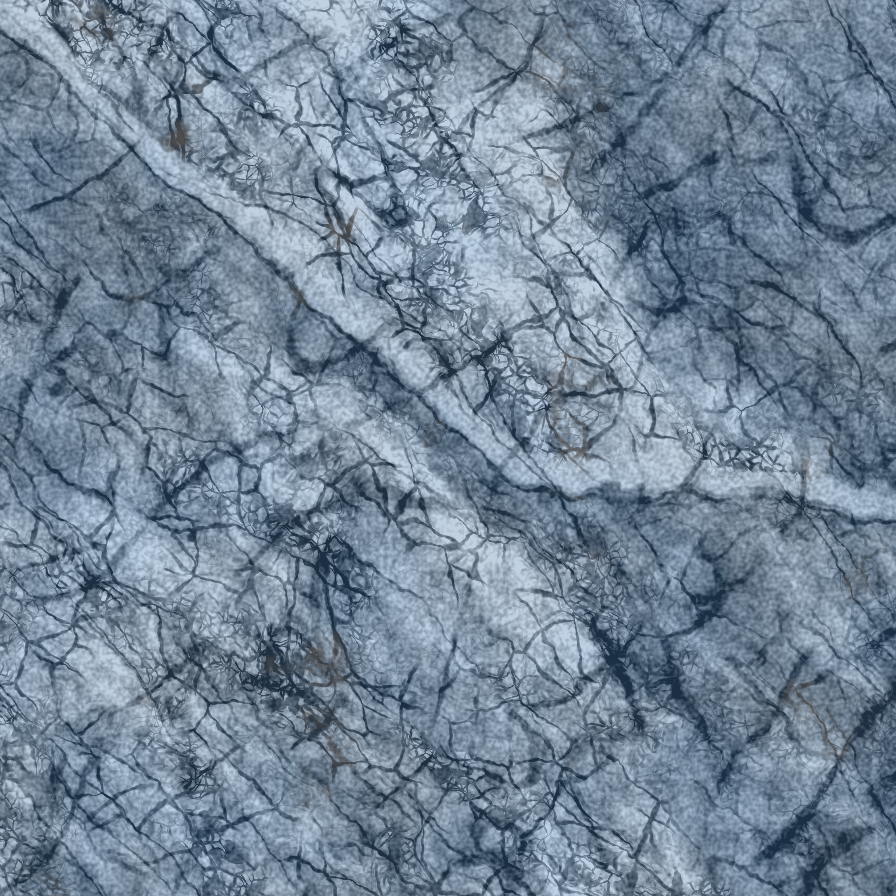
Reproduce this texture procedurally as a Shadertoy shader.

```glsl
// Blue marble: diagonal streaks, pale shattered zones, dark crack webs and a white fault vein.

vec2 hash2(vec2 p) {
    p = vec2(dot(p, vec2(127.1, 311.7)), dot(p, vec2(269.5, 183.3)));
    return fract(sin(p) * 43758.5);
}

float cornerSlope(vec2 cell, vec2 offset) {
    float angle = 6.2832 * hash2(cell).x;
    return dot(vec2(cos(angle), sin(angle)), offset);
}

float gradientNoise(vec2 p) {
    vec2 i = floor(p), f = fract(p);
    vec2 u = f * f * f * (f * (f * 6.0 - 15.0) + 10.0);
    vec2 e = vec2(1.0, 0.0);
    return mix(mix(cornerSlope(i, f), cornerSlope(i + e.xy, f - e.xy), u.x),
               mix(cornerSlope(i + e.yx, f - e.yx), cornerSlope(i + e.xx, f - e.xx), u.x), u.y);
}

float fbm(vec2 p) {
    float sum = 0.0, amplitude = 0.5;
    for (int i = 0; i < 5; i++) {
        sum += amplitude * gradientNoise(p);
        p = mat2(1.6, 1.2, -1.2, 1.6) * p + 7.3;
        amplitude *= 0.5;
    }
    return sum;
}

// Distance to the nearest border between Voronoi cells
float cellBorder(vec2 p) {
    vec2 i = floor(p), f = fract(p), nearest = vec2(9.0), second = vec2(9.0);
    for (int y = -1; y <= 1; y++)
    for (int x = -1; x <= 1; x++) {
        vec2 g = vec2(x, y);
        vec2 r = g + hash2(i + g) - f;
        if (dot(r, r) < dot(nearest, nearest)) {
            second = nearest;
            nearest = r;
        } else if (dot(r, r) < dot(second, second)) {
            second = r;
        }
    }
    return dot(0.5 * (nearest + second), normalize(second - nearest));
}

// Crisp line of a given half width, never thinner than the sampling allows
float line(float d, float width) {
    float w = max(width, 1.0 / iResolution.y);
    return 1.0 - smoothstep(0.3 * w, w, abs(d));
}

void mainImage(out vec4 fragColor, in vec2 fragCoord) {
    vec2 p = fragCoord / iResolution.y;
    vec2 warp = vec2(fbm(p * 6.0), fbm(p * 6.0 + 31.0));
    vec2 jitter = vec2(fbm(p * 34.0 + 5.0), fbm(p * 34.0 + 57.0));
    vec2 w = p + 0.045 * warp + 0.011 * jitter;

    // Coordinates along and across the bedding
    vec2 q = vec2(dot(w, vec2(0.66, -0.75)), dot(w, vec2(0.75, 0.66)));

    // Fault line and shattered zones on either side of it
    float fault = 0.76 * (p.y - max(0.97 - 0.86 * p.x, 0.52 - 0.09 * p.x))
                + 0.04 * warp.x + 0.012 * jitter.y;
    float upper = smoothstep(-0.01, 0.02, fault)
                * (1.0 - smoothstep(0.94, 1.06, q.y + 0.25 * warp.y));
    float lower = smoothstep(-0.04, 0.2, fbm(q * vec2(3.0, 4.5) + 12.0) + 0.28 - 0.55 * abs(p.y - 0.2)
                - 0.5 * smoothstep(0.6, 0.95, p.x)) * (1.0 - smoothstep(-0.1, 0.0, fault));
    float shattered = max(upper, 0.75 * lower);

    // Cloudy streaked body with mottled crystals
    float tone = 0.5 + 0.42 * fbm(q * vec2(3.0, 7.0) + 3.0)
               + 0.5 * fbm(q * vec2(9.0, 24.0) + 17.0)
               + 0.6 * fbm(q * vec2(24.0, 48.0) + 41.0);
    tone += 0.44 * upper + 0.26 * lower;

    // Pale streaks beside the bedding
    tone += 0.2 * smoothstep(0.12, 0.3, gradientNoise(q * vec2(3.0, 13.0) + 61.0));

    // White vein
    float veinWidth = max(0.015 + 0.035 * warp.y, 0.005);
    float vein = 1.0 - smoothstep(0.6, 1.0, abs(fault - 0.01) / veinWidth);
    tone = mix(tone, 1.0 + 0.4 * jitter.x, 0.75 * vein);

    // Crack webs at several scales, densest in dark clusters
    float cluster = smoothstep(-0.05, 0.17, fbm(q * vec2(5.0, 9.0) + 23.0));
    float cracks = 0.0, scale = 14.0;
    for (int i = 0; i < 5; i++) {
        float k = float(i);
        vec2 c = mix(w, q * vec2(0.75, 1.3), step(k, 2.5) * 0.7);
        float patchy = smoothstep(-0.13, 0.1, fbm(p * (7.0 + 5.0 * k) + 9.0 * k));
        float border = cellBorder(c * scale + 13.0 * k) / scale;
        float strength = mix(0.42, 1.0, shattered) * patchy;
        strength *= mix(1.0, 0.25 + 0.75 * cluster, step(1.5, k));
        float width = (0.0031 - 0.0003 * k) * (1.0 + 2.0 * jitter.x);
        cracks = max(cracks, strength * line(border, width));
        scale *= 1.6;
    }
    cracks *= 1.0 - 0.7 * vein;

    // Small dark shards packed into the clusters
    float shards = smoothstep(0.05, 0.13, fbm(w * 42.0 + 71.0)) * cluster
                 * mix(0.3, 1.0, shattered) * (1.0 - 0.8 * vein);
    tone -= 0.8 * max(cracks, 0.85 * shards);

    // Long veins following the bedding, with a few crossing it
    float seams = 0.9 * line(fault + 0.009, 0.0036) * smoothstep(-0.25, 0.1, warp.y + 0.1);
    for (int i = 0; i < 6; i++) {
        float k = float(i);
        vec2 stretch = i < 4 ? vec2(1.6, 6.0 + 1.5 * k) : vec2(5.0, 2.5);
        float ridge = gradientNoise(q * stretch + 19.0 * k) / (5.0 + 1.5 * k);
        float fade = smoothstep(-0.12, 0.15, fbm(p * 6.0 + 37.0 * k));
        seams = max(seams, fade * (0.85 * line(ridge, 0.0024) + 0.12 * line(ridge, 0.008)));
    }
    tone -= 0.55 * seams;

    // Crystalline grain
    tone += 0.22 * gradientNoise(p * 110.0 + 3.0) + 0.34 * gradientNoise(p * 215.0);

    // Slate to ice-blue colour, with rare rust in the cracks
    tone = clamp(tone, -0.22, 1.1);
    vec3 color = vec3(0.22, 0.29, 0.36) + 0.48 * tone;
    color += vec3(-0.02, 0.0, 0.02) * (2.0 * warp.x + 0.3 - 0.3 * shattered);
    float rust = smoothstep(0.17, 0.32, fbm(p * 7.0 + 83.0)) * max(cracks, seams);
    color = mix(color, vec3(0.5, 0.42, 0.35), 0.5 * rust);
    fragColor = vec4(color, 1.0);
}
```
